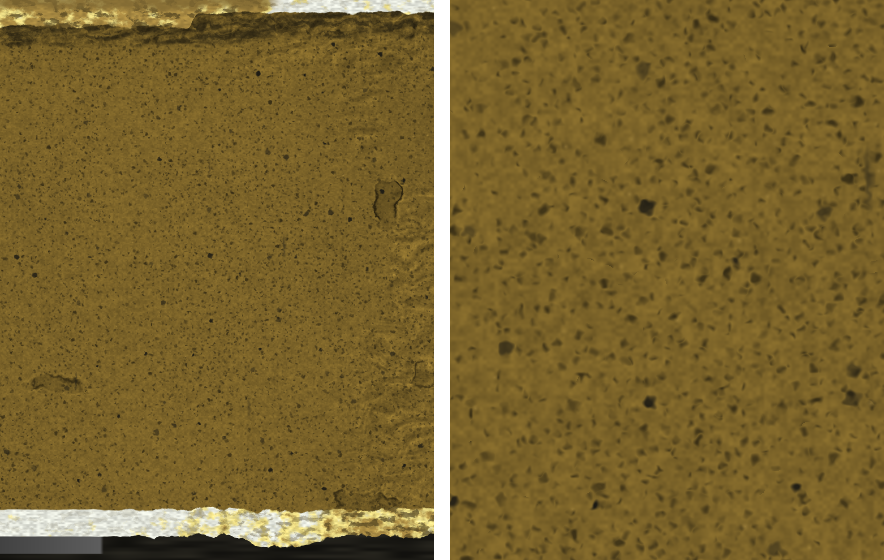
Left, the full canvas; right, a detail of the centre.
A Shadertoy shader for this texture:

```glsl
// A slab of ochre clay, peppered with dark specks, scratches and dents, lies
// between two worn metal strips. Value noise shapes the surface and edges,
// jittered cells scatter the specks, and layers are blended top to bottom.

#define CLAY vec3(0.485, 0.390, 0.160)
#define SHADE vec3(0.32, 0.265, 0.125)
#define SOOT vec3(0.11, 0.105, 0.085)
#define SILVER vec3(0.90, 0.91, 0.87)
#define PALE_GOLD vec3(0.94, 0.88, 0.53)
#define BRASS vec3(0.66, 0.54, 0.26)
#define GRAIN 0.27
#define WRINKLE 0.75
#define SLAB_TOP 0.921
#define SLAB_BOTTOM 0.090

float hash(vec2 p) {
    return fract(sin(dot(p, vec2(127.1, 311.7))) * 43758.5453);
}

float noise(vec2 p) {
    vec2 i = floor(p), f = fract(p);
    f = f * f * (3.0 - 2.0 * f);
    return mix(mix(hash(i), hash(i + vec2(1, 0)), f.x),
               mix(hash(i + vec2(0, 1)), hash(i + vec2(1, 1)), f.x), f.y);
}

float fbm(vec2 p) {
    float sum = 0.0, gain = 0.5;
    for (int i = 0; i < 5; i++) {
        sum += gain * noise(p);
        p = mat2(1.6, 1.2, -1.2, 1.6) * p + 7.3;
        gain *= 0.5;
    }
    return sum;
}

// Soft step that is at least about one pixel wide
float edge(float d, float soft) {
    float w = max(soft, 0.7 / iResolution.y);
    return smoothstep(-w, w, d);
}

// Dark specks with blurred rims: at most one per cell, stretched by tall
float specks(vec2 p, float cell, float radius, float density, float tall) {
    vec2 q = p / vec2(cell, cell * tall), id = floor(q);
    float dark = 0.0;
    for (int y = -1; y <= 1; y++)
    for (int x = -1; x <= 1; x++) {
        vec2 c = id + vec2(x, y);
        vec2 jitter = vec2(hash(c + 3.1), hash(c + 17.7));
        vec2 d = (q - c - jitter) * cell;
        float r = radius * mix(0.45, 1.0, hash(c + 41.3));
        float on = step(hash(c + 59.9), density) * mix(0.3, 1.0, hash(c + 83.2));
        dark = max(dark, on * (1.0 - edge(length(d) - r, 0.0017)));
    }
    return dark;
}

// Relief of a broken, pressed outline: dark in the crease, bright on its rim
float dent(vec2 p, vec2 centre, vec2 size) {
    vec2 q = (p - centre) / size;
    q += 2.2 * (vec2(fbm(p * 38.0), fbm(p * 38.0 + 31.0)) - 0.48);
    float d = (length(q) - 1.0) * min(size.x, size.y);
    float crease = exp(-pow(d / 0.0028, 2.0)) * smoothstep(0.25, 0.7, noise(p * 60.0));
    float rim = exp(-pow((d - 0.005) / 0.0025, 2.0)) * noise(p * 80.0 + 5.0);
    return 0.35 * rim - crease - 0.22 * (1.0 - edge(d, 0.004));
}

// Slanted light over fine, crumbled folds
float folds(vec2 p) {
    vec2 q = p * vec2(48.0, 68.0) + 2.0 * vec2(noise(p * 30.0), noise(p * 30.0 + 8.0));
    return fbm(q) - fbm(q + vec2(-0.22, 0.32));
}

vec3 clay(vec2 p) {
    float broad = fbm(p * 5.0);
    float fine = 0.5 * noise(p * 430.0) + 0.5 * noise(p * 230.0 + 3.0) - 0.5;
    float mottle = fbm(p * 75.0) - 0.48;
    vec3 col = CLAY * (1.0 + 0.08 * (broad - 0.48) + GRAIN * fine + 0.14 * mottle);
    col *= 1.0 - 0.07 * smoothstep(0.5, 0.8, p.x) * noise(p * 9.0);

    // Rough patches near the right side and along the upper edge
    float right = smoothstep(0.55, 0.70, p.x) * smoothstep(0.48, 0.68, noise(p * 8.0 + 4.0));
    float upper = smoothstep(0.84, 0.91, p.y + 0.04 * (noise(p * 12.0) - 0.5));
    float rough = max(right, upper * smoothstep(0.25, 0.55, p.x));
    float relief = WRINKLE * (0.10 + 0.90 * rough) * folds(p);
    relief += 0.45 * dent(p, vec2(0.108, 0.315), vec2(0.046, 0.014));
    relief += 0.45 * dent(p, vec2(0.642, 0.104), vec2(0.045, 0.018));
    relief += 0.60 * dent(p, vec2(0.693, 0.635), vec2(0.019, 0.040));
    relief += 0.40 * dent(p, vec2(0.755, 0.335), vec2(0.018, 0.025));
    col *= clamp(1.0 + relief, 0.4, 1.35);

    // Pits and grit from dust to large dots, then thin scratches
    vec2 w = p + 0.0035 * vec2(noise(p * 260.0), noise(p * 260.0 + 9.0));
    float crowd = 0.30 + 0.5 * smoothstep(0.3, 0.65, fbm(p * 9.0 + 2.0));
    col = mix(col, SHADE * 0.65, 0.80 * specks(w, 0.0075, 0.0019, crowd, 1.0));
    col = mix(col, SHADE * 0.55, 0.85 * specks(w + 5.0, 0.016, 0.0030, 0.42, 1.0));
    col = mix(col, SOOT * 0.9, specks(w + 9.0, 0.050, 0.0050, 0.34, 1.0));
    col = mix(col, SOOT, 0.60 * specks(w + 2.0, 0.090, 0.0028, 0.15, 7.0));
    return mix(col, BRASS * 1.1, 0.5 * specks(p + 13.0, 0.026, 0.0013, 0.18, 1.0));
}

// Metal running from silver (0) through pale gold (0.5) to brass (1)
vec3 metal(vec2 p, float tarnish) {
    float blotch = fbm(p * vec2(55.0, 75.0));
    float t = clamp(tarnish + 1.1 * (blotch - 0.48), 0.0, 1.0);
    vec3 col = mix(SILVER, PALE_GOLD, smoothstep(0.15, 0.45, t));
    col = mix(col, BRASS, smoothstep(0.45, 0.75, t));
    float stain = smoothstep(0.50, 0.66, fbm(p * vec2(70.0, 110.0) + 20.0));
    col = mix(col, SHADE, stain * (0.12 + 0.58 * smoothstep(0.1, 0.6, tarnish)));
    return col * (0.88 + 0.22 * noise(p * vec2(160.0, 320.0)));
}

void mainImage(out vec4 fragColor, in vec2 fragCoord) {
    vec2 p = fragCoord / iResolution.y;
    float rag = fbm(p * vec2(48.0, 35.0)) - 0.48;
    vec3 col = clay(p);

    // Shadowed, layered groove above the slab
    float groove = edge(p.y - SLAB_TOP - 0.020 * rag - 0.014 * smoothstep(0.3, 0.6, p.x), 0.005);
    float strata = fbm(p * vec2(22.0, 120.0) + 3.0 * rag);
    vec3 ledge = mix(SHADE * 0.65, CLAY * 0.88, smoothstep(0.25, 0.75, strata));
    ledge *= 0.9 + 0.25 * noise(p * 330.0);
    col = mix(col, ledge * (1.0 + folds(p)), groove);

    // Upper strip: brass at left, a thin silver sliver at right
    float lip = mix(0.953, 0.977, smoothstep(0.335, 0.355, p.x)) + 0.014 * rag;
    float topTarnish = mix(0.68, 0.08, smoothstep(0.46, 0.51, p.x));
    vec3 upperMetal = metal(p, topTarnish);
    float grime = smoothstep(0.978, 0.992, p.y + 0.02 * rag) * smoothstep(0.51, 0.47, p.x);
    upperMetal = mix(upperMetal, BRASS * 0.75, 0.75 * grime);
    col = mix(col, upperMetal, edge(p.y - lip, 0.0016));

    // Lower strip, then the dark gap with a grey block at its left
    float gold = 0.32 * smoothstep(0.24, 0.38, p.x) + 0.34 * smoothstep(0.56, 0.60, p.x);
    float crest = SLAB_BOTTOM + 0.018 * rag * smoothstep(0.15, 0.36, p.x) + 0.003 * rag;
    col = mix(col, metal(p + 3.0, gold), 1.0 - edge(p.y - crest, 0.0016));
    float sag = 0.016 * smoothstep(0.40, 0.48, p.x) * smoothstep(0.60, 0.55, p.x);
    float gap = 1.0 - edge(p.y - 0.042 + sag - 0.022 * rag * smoothstep(0.1, 0.4, p.x), 0.0012);
    vec3 below = SOOT * (0.6 + 0.8 * noise(p * vec2(18.0, 160.0)));
    float block = (1.0 - edge(p.x - 0.182, 0.004)) * edge(p.y - 0.011, 0.001);
    below = mix(below, vec3(0.37) * (0.7 + 1.6 * p.x), block);
    col = mix(col, below, gap);

    fragColor = vec4(clamp(col, 0.0, 1.0), 1.0);
}
```
